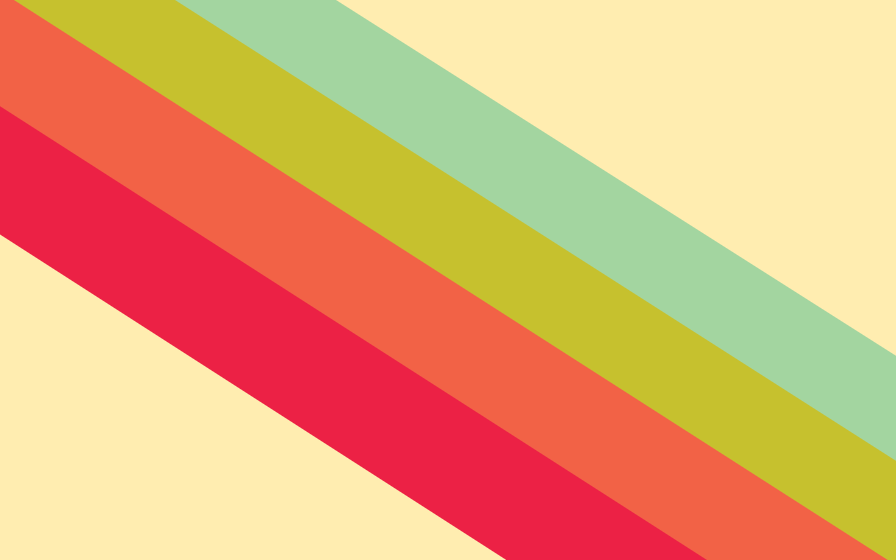
Give the GLSL for this background, as a WebGL 2 fragment shader.

```glsl
#version 300 es
precision highp float;
// Four flat diagonal stripes falling from upper left to lower right on cream.
// Each edge is a line given by its height at the left side and its fall;
// colours are layered upward across the edges with antialiased coverage.

uniform vec2 u_resolution;
out vec4 fragColor;

// Colours, from the lowest stripe to the highest
const vec3 CREAM  = vec3(1.000, 0.929, 0.690);
const vec3 RED    = vec3(0.925, 0.130, 0.270);
const vec3 ORANGE = vec3(0.950, 0.384, 0.275);
const vec3 OLIVE  = vec3(0.776, 0.757, 0.180);
const vec3 GREEN  = vec3(0.639, 0.835, 0.627);

// Edges in units of the canvas height; the fall eases slightly going upward
const int EDGE_COUNT = 5;
const float EDGE_HEIGHT[EDGE_COUNT] = float[](0.5813, 0.8104, 1.0160, 1.1998, 1.3813);
const float EDGE_FALL[EDGE_COUNT]   = float[](0.6429, 0.6419, 0.6409, 0.6392, 0.6354);
const vec3 COLOR_ABOVE[EDGE_COUNT]  = vec3[](RED, ORANGE, OLIVE, GREEN, CREAM);

// Signed distance to a falling line, positive above it
float lineDistance(vec2 p, float height, float fall) {
    return (p.y + fall * p.x - height) / length(vec2(1.0, fall));
}

// Soft step one pixel wide
float coverage(float dist, float pixel) {
    return clamp(dist / pixel + 0.5, 0.0, 1.0);
}

void main() {
    float pixel = 1.0 / u_resolution.y;
    vec2 p = gl_FragCoord.xy * pixel;

    // Paint everything above each edge, from bottom to top
    vec3 color = CREAM;
    for (int i = 0; i < EDGE_COUNT; i++) {
        float dist = lineDistance(p, EDGE_HEIGHT[i], EDGE_FALL[i]);
        color = mix(color, COLOR_ABOVE[i], coverage(dist, pixel));
    }
    fragColor = vec4(color, 1.0);
}
```
